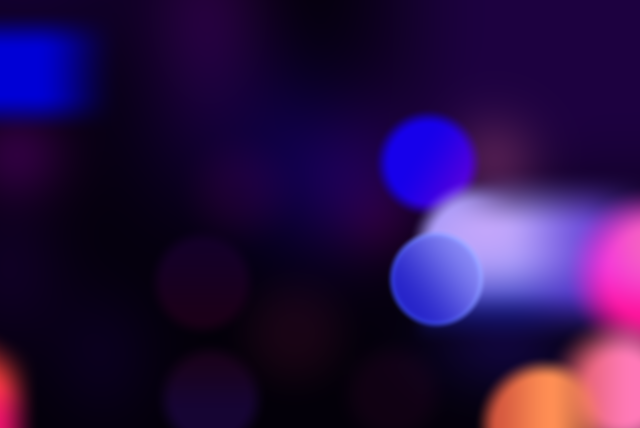
A Shadertoy shader for this background:

```glsl
// Out-of-focus city lights at night: a dark violet haze with soft bokeh.
// Gaussian glows tint the haze, then blurred boxes and discs are layered
// from back to front. Positions use canvas heights, 1.5 wide by 1.0 high.

// Gaussian falloff with separate horizontal and vertical radii
float glow(vec2 p, vec2 center, vec2 radius) {
    vec2 q = (p - center) / radius;
    return exp(-dot(q, q));
}

// Filled circle whose edge fades over +-blur
float disc(vec2 p, vec2 center, float radius, float blur) {
    return 1.0 - smoothstep(radius - blur, radius + blur, length(p - center));
}

// Thin bright ring around a circle
float rim(vec2 p, vec2 center, float radius, float width) {
    float d = (length(p - center) - radius) / width;
    return exp(-d * d);
}

// Rectangle with separate blur for each axis
float softBox(vec2 p, vec2 center, vec2 halfSize, vec2 blur) {
    vec2 d = abs(p - center);
    vec2 m = 1.0 - smoothstep(halfSize - blur, halfSize + blur, d);
    return m.x * m.y;
}

// Dark backdrop: violet at the upper right, black at the lower left
vec3 nightHaze(vec2 p) {
    vec3 color = vec3(0.012, 0.0, 0.035);
    color += vec3(0.100, 0.004, 0.215) * smoothstep(0.70, 1.15, p.x) * smoothstep(0.30, 0.75, p.y);
    color += vec3(0.060, 0.0, 0.150) * glow(p, vec2(0.05, 1.05), vec2(0.35, 0.22));
    color += vec3(0.110, 0.005, 0.140) * glow(p, vec2(0.49, 0.97), vec2(0.14, 0.22));
    color += vec3(0.040, 0.0, 0.120) * glow(p, vec2(0.50, 0.70), vec2(0.22, 0.24));
    color += vec3(0.005, 0.0, 0.130) * glow(p, vec2(0.69, 0.62), vec2(0.15, 0.22));
    color += vec3(0.085, 0.0, 0.190) * glow(p, vec2(0.83, 0.57), vec2(0.15, 0.19));
    color += vec3(0.065, 0.0, 0.020) * glow(p, vec2(0.89, 0.48), vec2(0.09, 0.09));
    color += vec3(0.160, 0.0, 0.190) * glow(p, vec2(0.04, 0.64), vec2(0.12, 0.11));
    color += vec3(0.045, 0.0, 0.100) * glow(p, vec2(0.02, 0.37), vec2(0.14, 0.18));
    color += vec3(0.025, 0.0, 0.075) * glow(p, vec2(0.24, 0.17), vec2(0.13, 0.16));
    color += vec3(0.050, 0.020, 0.190) * glow(p, vec2(1.18, 0.20), vec2(0.17, 0.12));
    return color;
}

// Barely visible discs in the shadows
vec3 faintBokeh(vec2 p, vec3 color) {
    color += vec3(0.065, 0.0, 0.040) * disc(p, vec2(0.56, 0.55), 0.09, 0.07);
    color += vec3(0.080, 0.015, 0.040) * disc(p, vec2(0.69, 0.22), 0.10, 0.08);
    color += vec3(0.050, 0.004, 0.035) * disc(p, vec2(0.92, 0.08), 0.10, 0.04);
    vec3 plum = mix(vec3(0.115, 0.0, 0.100), vec3(0.085, 0.0, 0.165), smoothstep(0.23, 0.44, p.y));
    color = mix(color, plum, 0.9 * disc(p, vec2(0.475, 0.34), 0.109, 0.022));
    vec3 indigo = mix(vec3(0.095, 0.020, 0.220), vec3(0.110, 0.010, 0.120), smoothstep(0.03, 0.17, p.y));
    return mix(color, indigo, 0.9 * disc(p, vec2(0.494, 0.07), 0.109, 0.026));
}

// Blue sign and red lamp cut by the left edge
vec3 leftLights(vec2 p, vec3 color) {
    vec2 signAt = vec2(0.03, 0.832);
    float sign = softBox(p, signAt, vec2(0.155, 0.098), vec2(0.105, 0.048));
    color = mix(color, vec3(0.0, 0.0, 0.84), sign);
    vec3 lamp = mix(vec3(0.92, 0.07, 0.42), vec3(1.0, 0.25, 0.24), smoothstep(0.0, 0.14, p.y));
    float lampMask = smoothstep(0.095, -0.01, p.x) * smoothstep(0.23, 0.08, p.y + 0.5 * p.x);
    return mix(color, lamp, lampMask);
}

// Lavender window with a rounded left end, fading to blue at the base
vec3 wideWindow(vec2 p, vec3 color) {
    vec3 window = mix(vec3(0.10, 0.12, 0.64), vec3(0.58, 0.57, 0.97), smoothstep(0.23, 0.42, p.y));
    window = mix(window, vec3(0.76, 0.65, 0.98), glow(p, vec2(1.14, 0.46), vec2(0.16, 0.10)));
    window = mix(window, vec3(0.36, 0.18, 0.80), 0.75 * smoothstep(1.18, 1.42, p.x));
    vec2 corner = max(vec2(1.12 - p.x, p.y - 0.42), 0.0);
    float roundedEnd = smoothstep(0.165, 0.105, length(corner));
    float topFade = 1.0 - smoothstep(0.46, 0.61, p.y);
    float endFade = mix(roundedEnd, topFade, smoothstep(1.04, 1.22, p.x));
    float baseFade = smoothstep(0.19, 0.33, p.y);
    return mix(color, window, endFade * baseFade * smoothstep(1.58, 1.36, p.x));
}

// Blue discs on either side of the window's left end
vec3 centerLights(vec2 p, vec3 color) {
    color = mix(color, vec3(0.37, 0.14, 0.34), 0.75 * glow(p, vec2(1.16, 0.625), vec2(0.105, 0.105)));

    vec2 blueAt = vec2(1.004, 0.619);
    float toViolet = smoothstep(-0.05, 0.16, p.x - blueAt.x - 0.6 * (p.y - blueAt.y));
    vec3 blue = mix(vec3(0.09, 0.0, 0.92), vec3(0.36, 0.0, 0.86), toViolet);
    color = mix(color, blue, disc(p, blueAt, 0.109, 0.021));

    color = wideWindow(p, color);

    vec2 frontAt = vec2(1.023, 0.348);
    float lit = smoothstep(-0.10, 0.13, dot(p - frontAt, vec2(0.8, 0.6)));
    vec3 front = mix(vec3(0.15, 0.14, 0.79), vec3(0.56, 0.56, 0.97), lit);
    color = mix(color, front, disc(p, frontAt, 0.108, 0.010));
    return color + vec3(0.035, 0.070, 0.050) * rim(p, frontAt, 0.104, 0.008);
}

// Magenta, pink and orange lamps in the lower right corner
vec3 warmLights(vec2 p, vec3 color) {
    vec3 magenta = mix(vec3(1.0, 0.04, 0.58), vec3(0.96, 0.18, 0.88), smoothstep(0.24, 0.40, p.y));
    magenta = mix(magenta, vec3(0.96, 0.38, 0.76), glow(p, vec2(1.52, 0.43), vec2(0.09, 0.11)));
    color = mix(color, magenta, disc(p, vec2(1.53, 0.36), 0.155, 0.058));

    vec3 pink = mix(vec3(0.90, 0.38, 0.44), vec3(1.0, 0.48, 0.72), smoothstep(1.34, 1.49, p.x));
    color = mix(color, pink, disc(p, vec2(1.455, 0.09), 0.128, 0.058));

    vec3 orange = mix(vec3(0.82, 0.33, 0.24), vec3(1.0, 0.56, 0.33), smoothstep(1.14, 1.30, p.x));
    float fadeRight = smoothstep(1.46, 1.29, p.x);
    return mix(color, orange, fadeRight * disc(p, vec2(1.275, 0.005), 0.137, 0.028));
}

void mainImage(out vec4 fragColor, in vec2 fragCoord) {
    vec2 p = fragCoord / iResolution.xy * vec2(1.5, 1.0);
    vec3 color = nightHaze(p);
    color = faintBokeh(p, color);
    color = leftLights(p, color);
    color = centerLights(p, color);
    color = warmLights(p, color);
    fragColor = vec4(clamp(color, 0.0, 1.0), 1.0);
}
```
